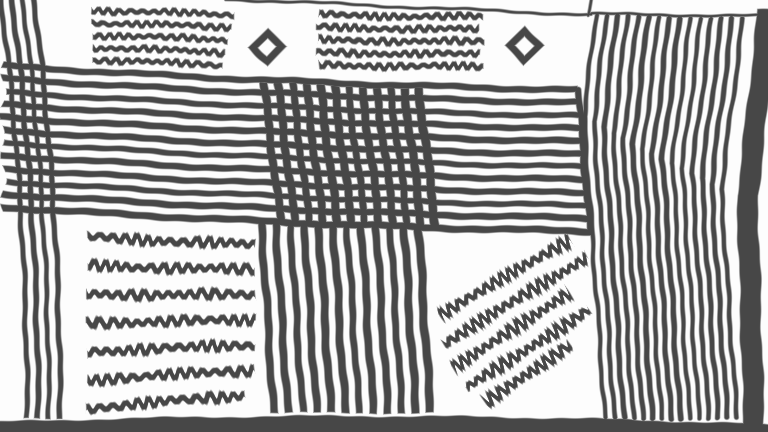
Write a Shadertoy shader that draws this pattern.

```glsl
#define SHEET vec2(768.0, 432.0)
#define INK vec3(0.28)
#define PAPER vec3(0.992)
#define WOBBLE 0.9
#define SOFTNESS 1.1
#define TAU 6.28318

float hash(float n) { return fract(sin(n * 91.7) * 437.5); }

// Signed distance to an interval
float span(float v, float lo, float hi) { return max(lo - v, v - hi); }

float stroke(vec2 p, vec2 a, vec2 b, float halfWidth) {
    vec2 ab = b - a;
    float t = clamp(dot(p - a, ab) / dot(ab, ab), 0.0, 1.0);
    return length(p - a - ab * t) - halfWidth;
}

// A finite row of parallel lines of slightly uneven weight
float ruling(float x, float first, float gap, float count, float halfWidth) {
    float k = clamp(round((x - first) / gap), 0.0, count - 1.0);
    float drift = 0.8 * (hash(k + count * 3.0) - 0.5);
    return abs(x - first - k * gap - drift) - halfWidth * (0.88 + 0.24 * hash(k + count));
}

// A wavy pen line from a to b
float squiggle(vec2 p, vec2 a, vec2 b, float wave, float height, float halfWidth, float seed) {
    vec2 dir = normalize(b - a);
    vec2 q = vec2(dot(p - a, dir), dot(p - a, vec2(-dir.y, dir.x)));
    float phase = TAU * q.x / wave + 0.9 * sin(q.x * 0.07 + seed * 2.0) + seed * 4.0;
    float amp = height * (0.75 + 0.25 * sin(q.x * 0.09 + seed * 3.0));
    float slope = amp * TAU / wave * cos(phase);
    float d = abs(q.y - amp * sin(phase)) / sqrt(1.0 + slope * slope) - halfWidth;
    return max(d, span(q.x, 0.0, length(b - a)));
}

float wovenBands(vec2 p) {
    // Horizontal band, bowed downward to the right
    float top = 66.0 + 0.065 * p.x - 0.00004 * p.x * p.x;
    float rightEdge = mix(578.0, 591.0, (p.y - 90.0) / 142.0);
    float d = max(ruling(p.y, top, 12.8, 12.0, 3.2), span(p.x, 3.0 + 3.0 * sin(p.y * 0.15), rightEdge));
    d = min(d, stroke(p, vec2(578, 91), vec2(590, 231), 3.3));

    // Narrow warp at the left
    float warp = 1.0 + 0.125 * p.y - 0.00015 * p.y * p.y;
    d = min(d, max(ruling(p.x, warp, 11.0, 4.0, 2.6), p.y - 419.0));

    // Central warp: leaning grid above, plain stripes below
    float upper = ruling(p.x, 264.0 + 0.125 * (p.y - 85.0), 14.0, 12.0, 4.1);
    float lower = ruling(p.x, 262.0 + 0.064 * (p.y - 225.0), 14.2, 12.0, 3.8);
    d = min(d, max(upper, span(p.y, top + 2.0, top + 142.0)));
    return min(d, max(lower, span(p.y, top + 140.0, 413.0)));
}

float bentColumn(vec2 p) {
    float d = stroke(p, vec2(592, -4), vec2(587, 16), 1.5);
    for (int i = 0; i < 15; i++) {
        float k = float(i);
        vec2 knee = vec2(584.0 + 9.8 * k, 117.0 + 5.2 * k);
        float weight = 2.2 + 0.7 * hash(k);
        d = min(d, stroke(p, vec2(596.0 + 10.5 * k, 16.0 + 0.2 * k), knee, weight));
        d = min(d, stroke(p, knee, vec2(605.0 + 9.4 * k, 418.0), weight));
    }
    return d;
}

float frame(vec2 p) {
    float d = stroke(p, vec2(225, -1), vec2(590, 15), 1.5);
    d = min(d, stroke(p, vec2(590, 14), vec2(768, 16), 1.4));
    float barLeft = p.y < 195.0 ? mix(758.0, 737.0, (p.y - 10.0) / 185.0)
                                : mix(737.0, 743.0, (p.y - 195.0) / 220.0);
    d = min(d, max(span(p.x, barLeft, barLeft + 21.0), 10.0 - p.y));
    float floorTop = 416.0 + 6.0 * pow(abs(p.x - 350.0) / 350.0, 2.0);
    return min(d, floorTop - p.y);
}

float ornaments(vec2 p) {
    float d = 1e4;
    // Diamonds
    for (int i = 0; i < 2; i++) {
        vec2 q = abs(p - vec2(268.0 + 256.0 * float(i), 47.0 - 2.0 * float(i)));
        d = min(d, abs(q.x + q.y - 14.5) * 0.707 - 3.6);
    }
    // Upper squiggle panels and the slanted panel
    for (int i = 0; i < 5; i++) {
        float k = float(i), odd = mod(k, 2.0);
        float y = 10.0 + 12.5 * k;
        d = min(d, squiggle(p, vec2(92, y), vec2(233.0 - 2.5 * k, y + 5.0), 10.5, 2.0, 2.3, k));
        d = min(d, squiggle(p, vec2(319.0 - 2.0 * odd, y + 5.0), vec2(483.0 - 4.0 * odd, y + 7.0), 10.5, 2.2, 2.4, k + 7.0));
        vec2 low = vec2(441.0 + 2.8 * k * k, 315.0 + 32.0 * k - 2.5 * k * k);
        vec2 high = vec2(570.0 + 18.0 * odd, 240.0 + 26.0 * k - 9.0 * odd);
        d = min(d, squiggle(p, low, high, 9.5, 4.2, 2.5, k + 13.0));
    }
    // Lower left panel, fanning open to the left
    for (int i = 0; i < 7; i++) {
        float k = float(i);
        vec2 start = vec2(87.0, 237.0 + 28.6 * k);
        vec2 end = vec2(255.0 - 10.0 * step(5.5, k), 245.0 + 25.0 * k);
        d = min(d, squiggle(p, start, end, 12.0, 3.4, 2.8, k + 20.0));
    }
    return d;
}

void mainImage(out vec4 fragColor, in vec2 fragCoord) {
    // Sheet coordinates run downward from the top edge
    vec2 uv = fragCoord / iResolution.xy;
    vec2 p = vec2(uv.x, 1.0 - uv.y) * SHEET;

    // Unsteady hand: layered sines
    p += WOBBLE * (sin(p.yx * vec2(0.061, 0.043) + p * 0.017) + 0.4 * sin(p.yx * 0.19 + p * 0.11));

    float d = min(min(wovenBands(p), bentColumn(p)), min(frame(p), ornaments(p)));
    float edge = max(SOFTNESS, 0.75 * SHEET.y / iResolution.y);
    float cover = 1.0 - smoothstep(-edge, edge, d);
    fragColor = vec4(mix(PAPER, INK, cover), 1.0);
}
```
